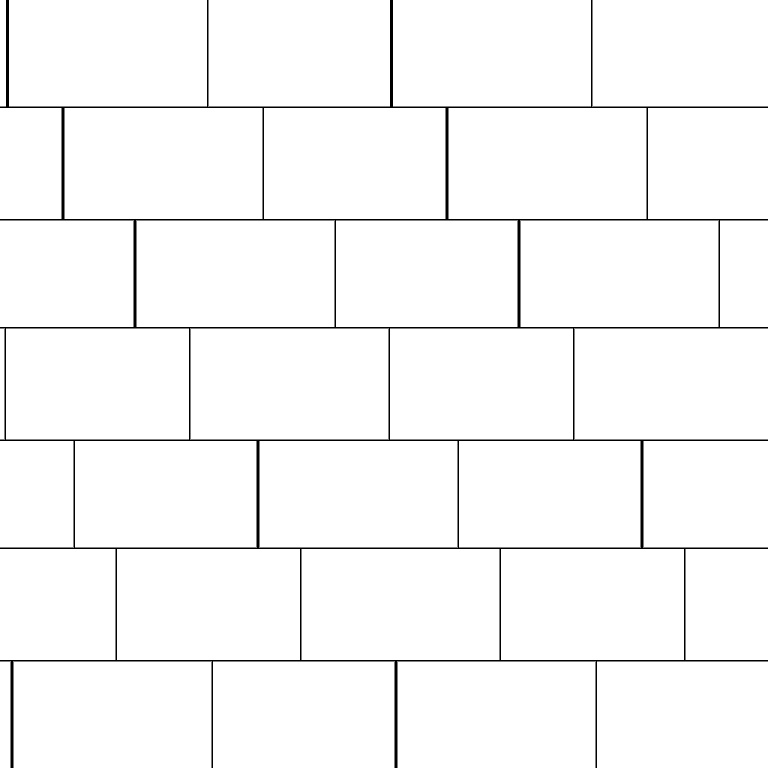
Give the GLSL for this pattern, as a Shadertoy shader.

```glsl
const float CANVAS = 512.0;          // design units along the canvas height
const float PAIR_WIDTH = 256.0;      // one long brick plus one short brick
const float LONG_BRICK = 133.0;      // long brick including its thin joint
const float PAIR_HEIGHT = 147.0;     // one low course plus one tall course
const float LOW_COURSE = 72.0;
const float COURSE_BASE = -0.5;      // centre of the lowest bed joint
const float THIN_JOINT = 1.0;
const vec3 BRICK_COLOR = vec3(1.0);
const vec3 JOINT_COLOR = vec3(0.0);

// Per course, bottom to top: left edge of a long brick and the joint before it
const int COURSES = 7;
const float BRICK_START[COURSES] = float[](9.0, 201.0, 173.0, 127.0, 91.0, 43.0, 6.0);
const float START_JOINT[COURSES] = float[](2.0, 1.0, 2.0, 1.0, 2.0, 2.0, 2.0);

// Signed offset to the nearest multiple of period
float wrapOffset(float x, float period) {
    return mod(x + 0.5 * period, period) - 0.5 * period;
}

// Box-filtered coverage of a line at the given offset from its centre
float lineCoverage(float offset, float width, float pixel) {
    return clamp(0.5 * (width + pixel) - abs(offset), 0.0, min(width, pixel)) / pixel;
}

// Horizontal joints between alternating low and tall courses
float bedJoints(float height, float pixel) {
    float lower = lineCoverage(wrapOffset(height, PAIR_HEIGHT), THIN_JOINT, pixel);
    float upper = lineCoverage(wrapOffset(height - LOW_COURSE, PAIR_HEIGHT), THIN_JOINT, pixel);
    return max(lower, upper);
}

// Vertical joints between alternating long and short bricks
float headJoints(float x, int course, float pixel) {
    float local = x - BRICK_START[course];
    float startWidth = START_JOINT[course];
    float startOffset = wrapOffset(local + 0.5 * startWidth, PAIR_WIDTH);
    float middleOffset = wrapOffset(local - LONG_BRICK + 0.5 * THIN_JOINT, PAIR_WIDTH);
    return max(lineCoverage(startOffset, startWidth, pixel),
               lineCoverage(middleOffset, THIN_JOINT, pixel));
}

void mainImage(out vec4 fragColor, in vec2 fragCoord) {
    float pixel = CANVAS / iResolution.y;
    vec2 p = fragCoord * pixel;

    // Course index from the bottom
    float height = p.y - COURSE_BASE;
    float pairIndex = floor(height / PAIR_HEIGHT);
    float inPair = height - pairIndex * PAIR_HEIGHT;
    int course = clamp(int(2.0 * pairIndex + step(LOW_COURSE, inPair)), 0, COURSES - 1);

    float joint = max(bedJoints(height, pixel), headJoints(p.x, course, pixel));
    fragColor = vec4(mix(BRICK_COLOR, JOINT_COLOR, joint), 1.0);
}
```
